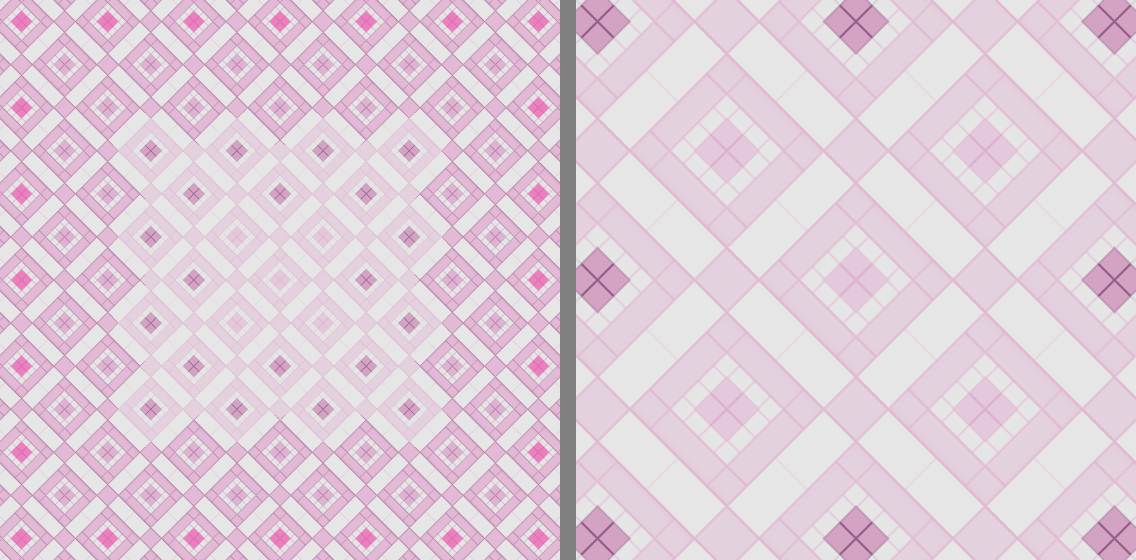
Left: the whole. Right: its middle third, enlarged.
This pattern is drawn by a three.js fragment shader. Its source:

```glsl
// Diagonal lattice of nested pink and pale grey diamonds, faded in the middle, with bright centres on the border.
varying vec2 vUv;

// Share of a sample of half-width h covered by a line of half-width w at distance d.
float line(float d, float w, float h) {
  return max(0.0, min(d + h, w) - max(d - h, -w)) / (2.0 * h);
}

// Smoothed coverage of the region below an edge.
float below(float d, float edge, float h) {
  return clamp((edge - d) / (2.0 * h) + 0.5, 0.0, 1.0);
}

// Square ring number of a lattice point, counted from the canvas centre.
float ringOf(vec2 k) {
  return max(abs(k.x + k.y), abs(k.x - k.y));
}

void main() {
  // Rotated lattice: 13 half steps across, one motif per unit cell.
  vec2 p = vUv * 13.0 - 6.5;
  vec2 q = vec2(p.x + p.y, p.x - p.y) * 0.5;
  float h = 0.5 * length(vec2(dFdx(q.x), dFdy(q.x)));
  vec2 cell = floor(q + 0.5);
  vec2 f = q - cell;
  vec2 a = abs(f);
  float square = max(a.x, a.y);
  float corner = min(a.x, a.y);

  // Fading by square rings; joint squares have their own ring.
  float ring = ringOf(cell);
  float zone = corner > 0.375 ? ringOf(floor(q) + 0.5) : ring;
  float faded = 1.0 - step(3.5, zone);
  vec3 grey = vec3(0.9);
  vec3 pink = mix(vec3(0.89, 0.73, 0.84), vec3(0.89, 0.82, 0.87), faded);
  vec3 seam = mix(vec3(0.66, 0.42, 0.60), vec3(0.88, 0.70, 0.81), faded);

  // Centre colour and the cross that divides it.
  vec3 core = vec3(0.87, 0.70, 0.82);
  vec3 cross = vec3(0.67, 0.43, 0.61);
  if (ring > 5.5) {
    core = vec3(0.92, 0.50, 0.75);
    cross = vec3(0.84, 0.38, 0.66);
  } else if (ring < 1.5) {
    core = vec3(0.89, 0.79, 0.86);
    cross = vec3(0.87, 0.67, 0.80);
  } else if (ring < 3.5) {
    core = vec3(0.83, 0.64, 0.77);
    cross = vec3(0.55, 0.34, 0.50);
  }

  // Flat areas: joint squares, frame, pale inset, centre.
  float frame = below(square, 0.375, h);
  float inset = below(square, 0.22, h);
  float centre = below(square, 0.125, h);
  vec3 color = mix(grey, pink, 1.0 - below(corner, 0.375, h));
  color = mix(color, pink, frame);
  color = mix(color, grey, inset);
  color = mix(color, core, centre);

  // Soft shading beside the frame edges, heavier on falling diagonals.
  float shade = max(exp(-abs(a.x - 0.36) * 70.0), 0.4 * exp(-abs(a.y - 0.36) * 70.0));
  color = mix(color, seam, 0.2 * shade * frame);

  // Faint seam across each pale bar, and the fine grid of the inset.
  float middle = max(line(f.x, 0.006, h), line(f.y, 0.006, h));
  float grid = max(line(a.x - 0.118, 0.006, h), line(a.y - 0.118, 0.006, h));
  color = mix(color, pink, 0.65 * middle * (1.0 - frame));
  color = mix(color, mix(pink, seam, 0.25), 0.8 * max(grid, middle) * inset * (1.0 - centre));

  // Inner frame seams run on to cut off its corner blocks.
  float inner = max(line(a.x - 0.22, 0.007, h), 0.7 * line(a.y - 0.22, 0.007, h));
  color = mix(color, seam, 0.7 * inner * frame);

  // Continuous lattice seams.
  float outer = max(line(a.x - 0.375, 0.007, h), 0.75 * line(a.y - 0.375, 0.007, h));
  color = mix(color, seam, 0.85 * outer);

  // Cross and rim of the centre.
  float rim = line(square - 0.125, 0.005, h);
  color = mix(color, cross, 0.9 * middle * centre);
  color = mix(color, cross, 0.35 * rim);

  gl_FragColor = vec4(color, 1.0);
}
```
